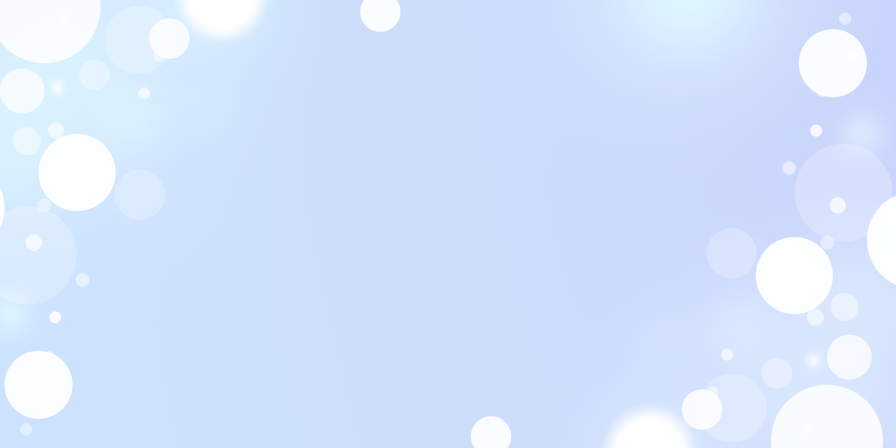
A Shadertoy shader for this background:

```glsl
// Pale blue backdrop with white bokeh discs and soft glows in two opposite clusters.
#define SKY_LEFT vec3(0.805, 0.888, 0.995)
#define SKY_MID vec3(0.803, 0.868, 0.990)
#define SKY_RIGHT vec3(0.785, 0.832, 0.988)
#define CYAN_GLOW vec3(0.880, 0.975, 1.000)
#define BLUE_GLOW vec3(0.880, 0.940, 1.000)
#define WHITE vec3(0.992, 0.996, 1.000)
#define CLUSTER_SHIFT 0.055
#define DOT_COUNT 12

// Main discs of a cluster: centre x, centre y, radius, opacity
const vec4 DISCS[12] = vec4[12](
    vec4(0.310, 0.911, 0.076, 0.25), vec4(0.099, 0.984, 0.125, 0.90),
    vec4(0.378, 0.914, 0.045, 0.90), vec4(0.849, 0.974, 0.045, 0.95),
    vec4(0.049, 0.797, 0.050, 0.80), vec4(0.211, 0.833, 0.034, 0.35),
    vec4(0.060, 0.685, 0.031, 0.50), vec4(0.312, 0.565, 0.056, 0.25),
    vec4(0.062, 0.430, 0.109, 0.25), vec4(0.172, 0.615, 0.086, 1.00),
    vec4(-0.099, 0.536, 0.109, 1.00), vec4(0.086, 0.141, 0.076, 0.95));

float hash(float n) {
    return fract(sin(n * 12.9898) * 43758.5453);
}

float glow(vec2 p, vec2 centre, float radius) {
    vec2 d = (p - centre) / radius;
    return exp(-dot(d, d));
}

float disc(vec2 p, vec2 centre, float radius) {
    float aa = 0.75 / iResolution.y;
    return smoothstep(aa, -aa, length(p - centre) - radius);
}

// Hazy light behind the discs
vec3 addGlows(vec3 col, vec2 p, vec3 tint) {
    col = mix(col, tint, 0.65 * glow(p, vec2(0.12, 0.86), 0.28));
    col = mix(col, tint, 0.50 * glow(p, vec2(0.02, 0.66), 0.13));
    col = mix(col, tint, 0.50 * glow(p, vec2(0.29, 0.74), 0.08));
    col = mix(col, tint, 0.25 * glow(p, vec2(0.46, 0.77), 0.08));
    col = mix(col, tint, 0.70 * glow(p, vec2(0.02, 0.30), 0.05));
    col = mix(col, tint, 0.60 * glow(p, vec2(0.48, 1.00), 0.14));
    col = mix(col, WHITE, 0.80 * glow(p, vec2(0.128, 0.805), 0.016));
    float flare = length(p - vec2(0.495, 1.010));
    return mix(col, WHITE, smoothstep(0.115, 0.070, flare));
}

// Large discs, then small dots spread up the side and wider near the top
vec3 addDiscs(vec3 col, vec2 p) {
    for (int i = 0; i < 12; i++) {
        vec4 d = DISCS[i];
        col = mix(col, WHITE, d.w * disc(p, d.xy, d.z));
    }
    for (int i = 0; i < DOT_COUNT; i++) {
        float n = float(i) + 1.0;
        float y = (n - 0.5) / float(DOT_COUNT);
        float reach = mix(0.16, 0.50, y * y);
        vec2 centre = vec2(0.02 + reach * hash(n), y);
        float radius = mix(0.007, 0.019, hash(n + 31.0));
        float opacity = mix(0.35, 0.95, hash(n + 67.0));
        col = mix(col, WHITE, opacity * disc(p, centre, radius));
    }
    return col;
}

void mainImage(out vec4 fragColor, in vec2 fragCoord) {
    vec2 p = fragCoord / iResolution.y;
    float aspect = iResolution.x / iResolution.y;

    // Sky gradient, slightly tilted
    float t = p.x / aspect + 0.12 * (p.y - 0.5);
    vec3 col = mix(SKY_LEFT, SKY_MID, smoothstep(0.0, 0.5, t));
    col = mix(col, SKY_RIGHT, smoothstep(0.45, 1.0, t));

    // Wide light falling from the top edge
    vec2 lamp = vec2(0.768 * aspect, 1.03);
    col = mix(col, BLUE_GLOW, 0.60 * glow(p, lamp, 0.27));
    col = mix(col, CYAN_GLOW, 0.85 * glow(p, lamp, 0.14));

    // The right cluster is the left one turned by half a circle
    vec2 turned = vec2(aspect - CLUSTER_SHIFT, 1.0) - p;
    col = addGlows(col, p, CYAN_GLOW);
    col = addGlows(col, turned, BLUE_GLOW);
    col = addDiscs(col, p);
    col = addDiscs(col, turned);

    fragColor = vec4(col, 1.0);
}
```
